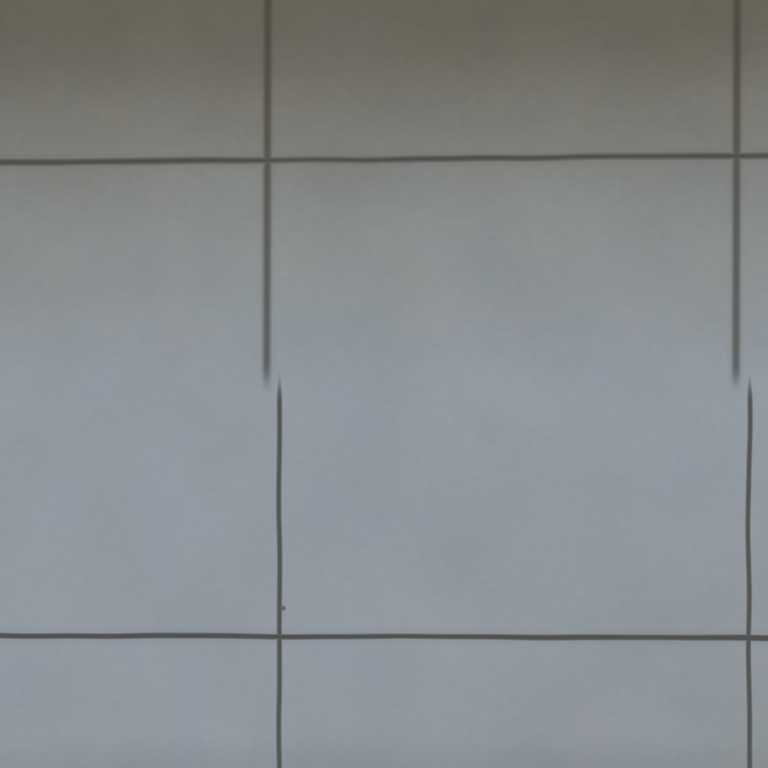
Give the GLSL for this texture, as a three.js fragment shader.

```glsl
// Large grey-blue wall tiles with thin dark joints, shaded at the top and offset at mid height
varying vec2 vUv;

const vec2 TILE_SIZE = vec2(0.611, 0.622);
const float UPPER_JOINT_X = 0.348;
const float LOWER_JOINT_X = 0.3646;
const float JOINT_Y = 0.171;
const float SEAM_Y = 0.502;

const vec3 SHADE_BROWN = vec3(0.405, 0.39, 0.35);
const vec3 WARM_GREY = vec3(0.48, 0.48, 0.46);
const vec3 MID_GREY = vec3(0.54, 0.56, 0.56);
const vec3 COOL_GREY = vec3(0.57, 0.60, 0.63);
const vec3 GROUT_COOL = vec3(0.31, 0.315, 0.31);
const vec3 GROUT_WARM = vec3(0.29, 0.27, 0.235);

vec2 hashGradient(vec2 cell) {
  vec2 h = vec2(dot(cell, vec2(127.1, 311.7)), dot(cell, vec2(269.5, 183.3)));
  return 2.0 * fract(sin(h) * 43758.55) - 1.0;
}

float gradientNoise(vec2 p) {
  vec2 i = floor(p);
  vec2 f = fract(p);
  vec2 u = f * f * f * (f * (f * 6.0 - 15.0) + 10.0);
  float a = dot(hashGradient(i), f);
  float b = dot(hashGradient(i + vec2(1.0, 0.0)), f - vec2(1.0, 0.0));
  float c = dot(hashGradient(i + vec2(0.0, 1.0)), f - vec2(0.0, 1.0));
  float d = dot(hashGradient(i + vec2(1.0, 1.0)), f - vec2(1.0, 1.0));
  return mix(mix(a, b, u.x), mix(c, d, u.x), u.y);
}

float fractalNoise(vec2 p, float seed) {
  float sum = 0.0;
  float amplitude = 0.5;
  for (int octave = 0; octave < 4; octave++) {
    sum += amplitude * gradientNoise(p + seed);
    p = p * 2.03 + 7.3;
    amplitude *= 0.5;
  }
  return sum;
}

// Distance to the nearest of a set of evenly spaced lines
float repeatDistance(float x, float offset, float period) {
  return abs(fract((x - offset) / period + 0.5) - 0.5) * period;
}

float softLine(float distance, float halfWidth, float blur) {
  return 1.0 - smoothstep(halfWidth - blur, halfWidth + blur, distance);
}

// Shade falling from the top edge, with cloudy borders between the tones
vec3 tileColor(vec2 uv) {
  float cloud = fractalNoise(uv * vec2(3.0, 4.0), 3.7);
  float height = uv.y + 0.10 * cloud + 0.02 * (0.5 - uv.x);
  vec3 color = mix(COOL_GREY, MID_GREY, smoothstep(0.46, 0.70, height));
  color = mix(color, WARM_GREY, smoothstep(0.66, 0.85, height));
  color = mix(color, SHADE_BROWN, smoothstep(0.81, 1.0, height));

  // Greyer lower right and a faint dim lower edge
  float dull = smoothstep(0.3, 1.1, uv.x) * (1.0 - smoothstep(0.0, 0.5, uv.y));
  color = mix(color, MID_GREY, 0.45 * dull);
  color *= 1.0 - 0.05 * (1.0 - smoothstep(0.0, 0.05, uv.y));

  // Mottling, colour blotches and fine woven grain
  color += 0.035 * fractalNoise(uv * 7.0, 11.2);
  color += vec3(0.018, 0.0, -0.018) * fractalNoise(uv * 9.0, 23.5);
  float weave = gradientNoise(uv * vec2(150.0, 50.0));
  weave += gradientNoise(uv * vec2(50.0, 150.0) + 31.0);
  return color + 0.009 * weave;
}

// Blurred, straight joints above the seam
float upperJoint(vec2 uv) {
  float lean = 0.003 * (uv.y - 0.75);
  float d = repeatDistance(uv.x - lean, UPPER_JOINT_X, TILE_SIZE.x);
  float present = smoothstep(SEAM_Y - 0.018, SEAM_Y + 0.025, uv.y);
  float core = 0.64 * softLine(d, 0.0045, 0.0035);
  float halo = 0.10 * softLine(d, 0.008, 0.007);
  return (core + halo) * present;
}

// Crisp, slightly wavering joints that taper in below the seam
float lowerJoint(vec2 uv) {
  float column = floor((uv.x - LOWER_JOINT_X) / TILE_SIZE.x + 0.5);
  float waver = 0.004 * gradientNoise(vec2(column * 5.3 + 0.4, uv.y * 8.0));
  float d = repeatDistance(uv.x - waver, LOWER_JOINT_X, TILE_SIZE.x);
  float present = 1.0 - smoothstep(SEAM_Y - 0.025, SEAM_Y + 0.018, uv.y);
  return 0.92 * softLine(d, 0.0030 * (0.4 + 0.6 * present), 0.0018) * present;
}

// Level joints; the upper one tilts and blurs more
float levelJoint(vec2 uv) {
  float upper = step(SEAM_Y, uv.y);
  float tilt = mix(-0.004, 0.009, upper) * (uv.x - 0.5);
  float waver = 0.003 * gradientNoise(vec2(uv.x * 9.0, upper * 4.0 + 0.3));
  float d = repeatDistance(uv.y - tilt - waver, JOINT_Y, TILE_SIZE.y);
  float thickness = 0.0033 + 0.0010 * gradientNoise(vec2(uv.x * 5.0, upper + 8.4));
  float core = softLine(d, thickness, mix(0.0018, 0.0032, upper));
  return mix(0.90, 0.80, upper) * core + 0.08 * softLine(d, 0.008, 0.006);
}

void main() {
  vec3 color = tileColor(vUv);
  vec3 grout = mix(GROUT_COOL, GROUT_WARM, smoothstep(0.45, 0.95, vUv.y));
  float joints = max(levelJoint(vUv), max(upperJoint(vUv), lowerJoint(vUv)));

  // Small chip beside a joint
  float chip = softLine(length(vUv - vec2(0.3685, 0.208)), 0.003, 0.002);
  joints = max(joints, 0.8 * chip);
  gl_FragColor = vec4(mix(color, grout, clamp(joints, 0.0, 1.0)), 1.0);
}
```
